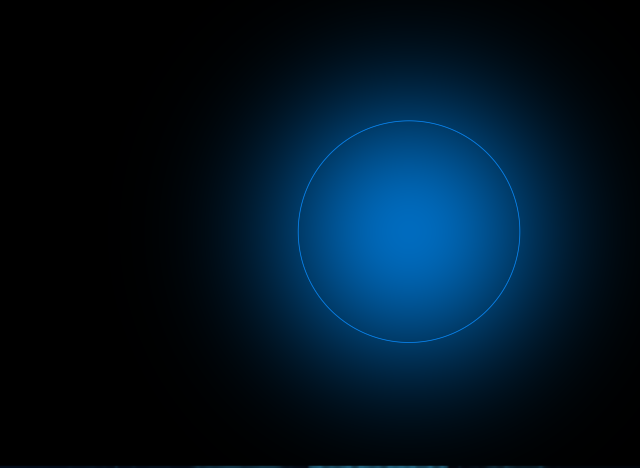
A Shadertoy shader for this background:

```glsl
// A soft blue glow on black with a thin ring around its core,
// above a narrow strip of teal flecks along the lower edge.
// Built from a radial falloff, a circle distance and hashed value noise.

// Lengths are in canvas heights, except strip positions across the width.
const vec2  CENTER        = vec2(0.874, 0.505);
const vec3  GLOW_COLOR    = vec3(0.0, 0.42, 0.745);
const float GLOW_FALLOFF  = 10.4;
const float GLOW_TAIL     = 9.5;
const float RING_RADIUS   = 0.2368;
const float RING_WIDTH    = 0.0022;
const vec3  RING_COLOR    = vec3(0.03, 0.46, 0.83);
const float STRIP_HEIGHT  = 0.0048;
const float STRIP_COLUMNS = 110.0;
const vec3  STRIP_DARK    = vec3(0.01, 0.05, 0.11);
const vec3  STRIP_TEAL    = vec3(0.12, 0.37, 0.48);

float hash(float n) {
    return fract(sin(n * 127.1) * 43758.5453);
}

float noise(float x) {
    float cell = floor(x);
    return mix(hash(cell), hash(cell + 1.0), smoothstep(0.0, 1.0, x - cell));
}

// Soft-edged interval between two positions
float band(float x, float start, float end, float soft) {
    return smoothstep(start - soft, start + soft, x)
         * (1.0 - smoothstep(end - soft, end + soft, x));
}

// Near-Gaussian light with a slightly faster fading tail
vec3 glow(float d) {
    float d2 = d * d;
    return GLOW_COLOR * exp(-d2 * (GLOW_FALLOFF + GLOW_TAIL * d2));
}

// Bright panels with uneven flecks, x running from 0 to 1
vec3 strip(float x) {
    float panels = 0.75 * band(x, 0.482, 0.70, 0.003)
                 + 0.40 * band(x, 0.31, 0.44, 0.02)
                 + 0.25 * band(x, 0.76, 0.85, 0.015);
    float flecks = noise(x * STRIP_COLUMNS);
    float light = panels * (0.7 + 0.5 * flecks)
                + 0.25 * pow(flecks, 4.0) * band(x, 0.05, 0.86, 0.03);
    return mix(STRIP_DARK * (1.0 - 0.6 * x), STRIP_TEAL, clamp(light, 0.0, 1.0));
}

void mainImage(out vec4 fragColor, in vec2 fragCoord) {
    vec2 p = fragCoord / iResolution.y;
    float pixel = 1.0 / iResolution.y;
    float d = length(p - CENTER);

    vec3 color = glow(d);

    // Ring
    float ringDistance = abs(d - RING_RADIUS) - 0.5 * RING_WIDTH;
    float ring = 1.0 - smoothstep(-0.5 * pixel, 0.5 * pixel, ringDistance);
    color = mix(color, RING_COLOR, ring);

    // Lower strip
    float inStrip = clamp((STRIP_HEIGHT - p.y) / pixel + 0.5, 0.0, 1.0);
    color = mix(color, strip(fragCoord.x / iResolution.x), inStrip);

    fragColor = vec4(color, 1.0);
}
```
